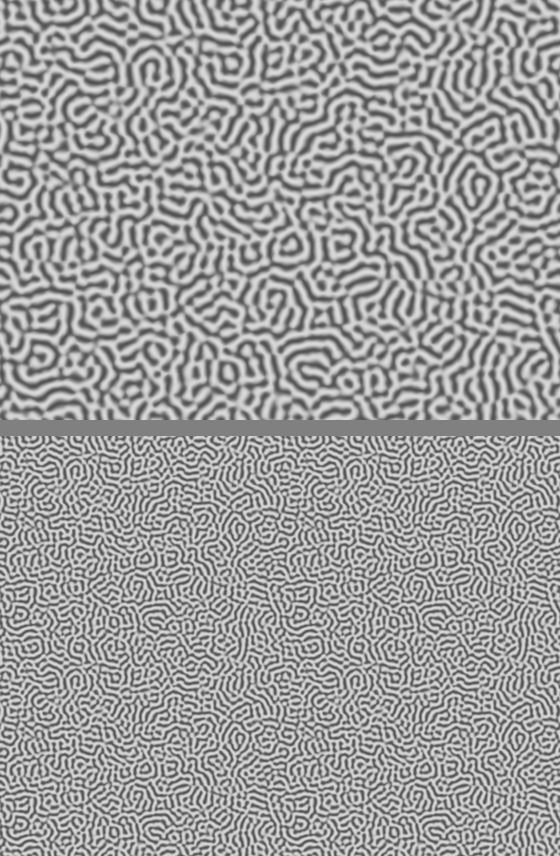
Top, the tile; bottom, the same tile 2 across and 2 down.
This pattern is drawn by a WebGL 2 fragment shader. Its source:

```glsl
#version 300 es
precision highp float;
// Labyrinth of soft dark worms on light grey, as grown by reaction-diffusion.
// Random plane waves of one wavelength seed the stripes; each grid node reads their
// local direction and phase, and overlapping wavelets redraw them with even contrast.

#define GRID vec2(52.0, 39.0)   // wavelet nodes across the canvas
#define STRIPES 43.0            // stripe periods across the width
#define WAVE_COUNT 24           // plane waves in the seed field
#define BAND 0.12               // relative spread of the wavelengths
#define LIGHT_BIAS 0.09         // widens the light paths
#define SOFTNESS 0.035          // calms the junctions and line ends
#define MID_GREY 0.585
#define CONTRAST 0.275
#define SEED 7.0

uniform vec2 u_resolution;
out vec4 fragColor;

const float TAU = 6.2831853;
const float STRIPE_FREQ = TAU * STRIPES / GRID.x;   // radians per grid cell

vec3 waves[WAVE_COUNT];   // wave vector in radians per cell, phase

vec3 hash3(float n) {
    vec3 h = fract(vec3(n) * vec3(0.1031, 0.1030, 0.0973));
    h += dot(h, h.yzx + 33.33);
    return fract((h.xxy + h.yzz) * h.zyx);
}

// Whole numbers of periods along both axes make every wave tile.
void seedWaves() {
    for (int i = 0; i < WAVE_COUNT; i++) {
        vec3 rnd = hash3(float(i) * 3.7 + SEED);
        float angle = 0.5 * TAU * (float(i) + rnd.x) / float(WAVE_COUNT);
        float radius = STRIPES * (1.0 + BAND * (rnd.y - 0.5));
        vec2 aspect = vec2(1.0, GRID.y / GRID.x);
        vec2 periods = round(radius * aspect * vec2(cos(angle), sin(angle)));
        waves[i] = vec3(TAU * periods / GRID, TAU * rnd.z);
    }
}

// Stripe normal (xy) and quadrature phase (zw) of the seed field at a node.
vec4 localStripe(vec2 node) {
    float value = 0.0;
    vec2 slope = vec2(0.0);
    vec3 curve = vec3(0.0);   // second derivatives xx, yy, xy
    for (int i = 0; i < WAVE_COUNT; i++) {
        vec2 k = waves[i].xy;
        float phase = dot(k, node) + waves[i].z;
        float c = cos(phase);
        value += c;
        slope -= k * sin(phase);
        curve -= vec3(k * k, k.x * k.y) * c;
    }
    // The energy tensor gives the direction on crests and flanks alike.
    vec3 energy = vec3(slope * slope, slope.x * slope.y) - value * curve;
    float angle = 0.5 * atan(2.0 * energy.z, energy.x - energy.y);
    vec2 normal = vec2(cos(angle), sin(angle));
    return vec4(normal, normalize(vec2(value, dot(slope, normal) / STRIPE_FREQ)));
}

// Weighted sum of wavelets: value (x) and its scaled gradient (yz).
vec3 labyrinth(vec2 p) {
    vec3 total = vec3(0.0);
    float weightSum = 0.0;
    vec2 base = floor(p - 0.5) + 0.5;
    for (int j = -1; j <= 2; j++) {
        for (int i = -1; i <= 2; i++) {
            vec2 node = base + vec2(i, j);
            vec2 offset = p - node;
            float falloff = 1.0 - dot(offset, offset) / 4.0;
            if (falloff <= 0.0) continue;
            float weight = falloff * falloff * falloff;
            vec4 stripe = localStripe(node);
            float t = STRIPE_FREQ * dot(stripe.xy, offset);
            float c = cos(t), s = sin(t);
            float value = stripe.z * c + stripe.w * s;
            float slope = stripe.w * c - stripe.z * s;
            total += weight * vec3(value, stripe.xy * slope);
            weightSum += weight;
        }
    }
    return total / weightSum;
}

void main() {
    seedWaves();
    vec3 field = labyrinth(gl_FragCoord.xy / u_resolution * GRID);
    field.x += LIGHT_BIAS;

    // Dividing by the local amplitude keeps all stripes equally strong.
    float stripe = field.x / sqrt(dot(field, field) + SOFTNESS);
    fragColor = vec4(vec3(MID_GREY + CONTRAST * stripe), 1.0);
}
```
